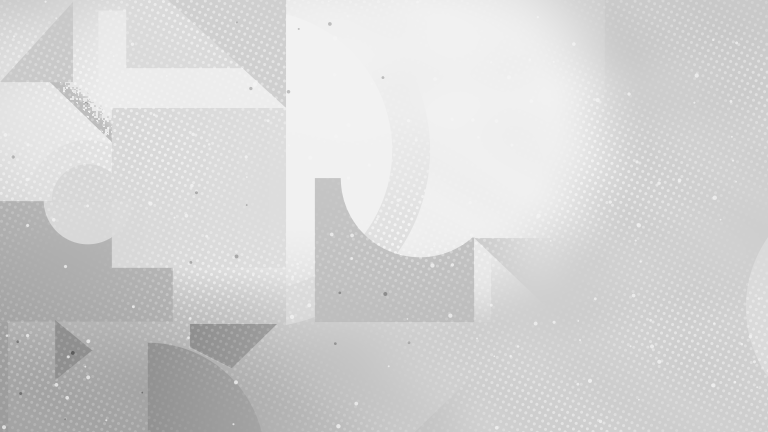
This background is drawn by a Shadertoy shader. Its source:

```glsl
// Pale grey geometric collage: a soft glow and a dark corner wash lie under flat
// panels, triangles and arcs, finished with halftone dots, specks and flecks.
// The canvas is 9 units high (16 wide at 16:9); every shape is a distance function.
#define GLOW_TONE 0.94
#define FIELD_TONE 0.81
#define CORNER_TONE 0.64
#define GLOW_CENTRE vec2(9.2, 6.4)
#define DOT_SPACING 0.13
#define DOT_STRENGTH 0.085
#define SPECK_CELL 0.42
#define FLECK_CELL 1.1
#define MOTTLE 0.006

float hash(vec2 p) { return fract(sin(dot(p, vec2(127.1, 311.7))) * 4375.85); }

float disc(vec2 p, vec2 centre, float radius) { return length(p - centre) - radius; }

float box(vec2 p, vec2 lo, vec2 hi) {
    vec2 d = max(lo - p, p - hi);
    return max(d.x, d.y);
}

// Signed distance to the line a-b, positive on its right
float side(vec2 p, vec2 a, vec2 b) {
    vec2 dir = normalize(b - a);
    return dot(p - a, vec2(dir.y, -dir.x));
}

// Corners run counter-clockwise
float triangle(vec2 p, vec2 a, vec2 b, vec2 c) {
    return max(side(p, a, b), max(side(p, b, c), side(p, c, a)));
}

float cover(float d) { return clamp(0.5 - d * iResolution.y / 9.0, 0.0, 1.0); }

void paint(inout float tone, float d, float shade, float opacity) {
    tone = mix(tone, shade, opacity * cover(d));
}

// One randomly placed round mark per cell, kept with the given chance
float scatter(vec2 p, float cell, float chance, float radius) {
    vec2 id = floor(p / cell);
    vec2 centre = (id + 0.2 + 0.6 * vec2(hash(id), hash(id + 17.0))) * cell;
    float size = radius * (0.5 + hash(id + 5.0));
    return cover(disc(p, centre, size)) * step(hash(id + 31.0), chance);
}

float background(vec2 p) {
    vec2 q = p - GLOW_CENTRE;
    q.x *= q.x < 0.0 ? 0.3 : 1.0;
    float tone = mix(GLOW_TONE, FIELD_TONE, smoothstep(2.2, 4.4, length(q)));
    tone -= 0.035 * (1.0 - smoothstep(0.0, 6.0, p.x));
    float corner = length((p - vec2(1.0, 0.0)) * vec2(0.8, 1.9));
    tone = mix(CORNER_TONE, tone, smoothstep(1.5, 7.5, corner));
    tone -= 0.02 * cover(12.6 - p.x) * smoothstep(6.0, 8.5, p.y);
    return tone + MOTTLE * sin(p.x * 1.7 + 2.0 * sin(p.y * 1.3)) * sin(p.y * 2.1 + p.x);
}

void leftPanels(inout float tone, vec2 p) {
    paint(tone, box(p, vec2(2.05, 6.75), vec2(5.96, 8.78)), 0.925, 0.7);
    paint(tone, box(p, vec2(2.63, 7.58), vec2(5.96, 9.1)), 0.855, 1.0);
    paint(tone, triangle(p, vec2(3.5, 9.0), vec2(5.96, 6.75), vec2(5.96, 9.1)), 0.81, 1.0);
    paint(tone, triangle(p, vec2(0.0, 7.29), vec2(1.52, 7.29), vec2(1.52, 8.96)), 0.79, 1.0);
    paint(tone, box(p, vec2(2.33, 3.42), vec2(5.96, 6.75)), 0.845 + 0.006 * (p.x - 2.33), 1.0);

    // Stippled wedge, densest along its diagonal
    vec2 a = vec2(1.04, 7.29), b = vec2(2.33, 6.04);
    float depth = -side(p, a, b);
    float stipple = step(depth * 2.2, hash(floor(p * 26.0)));
    paint(tone, triangle(p, a, b, vec2(2.33, 7.29)), 0.74, stipple * (1.0 - smoothstep(0.1, 0.5, depth)));

    // Dark step with a two-part disc resting on it
    float stepShape = min(box(p, vec2(-1.0, 2.3), vec2(2.33, 4.81)), box(p, vec2(-1.0, 2.3), vec2(3.6, 3.42)));
    paint(tone, stepShape, 0.64 + 0.022 * (p.y - 2.3) + 0.012 * p.x, 1.0);
    vec2 hub = vec2(1.83, 4.83);
    float upper = max(4.81 - p.y, p.x - 2.33);
    paint(tone, max(disc(p, hub, 1.25), upper), 0.87, 0.6);
    paint(tone, max(disc(p, hub, 0.75), upper), 0.835, 0.8);
    paint(tone, max(disc(p, hub, 0.92), p.y - 4.81), 0.855, 0.95);
}

void lowerShapes(inout float tone, vec2 p) {
    paint(tone, box(p, vec2(-1.0), vec2(0.17, 2.3)), 0.6, 0.7);
    paint(tone, triangle(p, vec2(1.15, 1.08), vec2(1.92, 1.7), vec2(1.15, 2.33)), 0.56, 1.0);
    paint(tone, max(disc(p, vec2(3.08, -0.58), 2.44), 3.08 - p.x), 0.57 + 0.03 * (p.x - 3.08), 1.0);
    float wedge = triangle(p, vec2(3.0, 2.25), vec2(4.83, 1.33), vec2(5.77, 2.25));
    paint(tone, max(wedge, 3.96 - p.x), 0.56 + 0.03 * (p.x - 3.96), 1.0);
    float fade = 1.0 - smoothstep(8.4, 10.2, p.x);
    paint(tone, triangle(p, vec2(8.44, -0.2), vec2(10.2, 1.5), vec2(8.44, 1.5)), 0.75, 0.0);
    paint(tone, triangle(p, vec2(8.44, -0.2), vec2(8.64, 0.0), vec2(10.2, 1.5)), 0.76, 0.0);
    paint(tone, max(side(p, vec2(10.2, 1.5), vec2(8.64, 0.0)), box(p, vec2(8.44, -1.0), vec2(10.2, 1.5))), 0.745, 0.6 * fade);
}

void centreShapes(inout float tone, vec2 p) {
    // Pale half disc inside a ring that fades upward
    vec2 hub = vec2(5.25, 5.87);
    float right = 5.96 - p.x;
    paint(tone, max(disc(p, hub, 3.71), right), 0.86, 0.8 * (1.0 - smoothstep(3.5, 7.8, p.y)));
    paint(tone, max(disc(p, hub, 2.92), right), 0.95, 0.9 * smoothstep(2.4, 4.5, p.y));

    // Block with a round bite
    float block = box(p, vec2(6.56, 2.29), vec2(9.88, 5.29));
    block = max(max(block, -disc(p, vec2(8.75, 5.29), 1.65)), min(p.x - 8.0, p.y - 4.05));
    paint(tone, block, 0.75 + 0.01 * (p.y - 3.0), 1.0);

    // Pale sliver and fading wedge beside the block
    vec2 tip = vec2(9.88, 4.04);
    paint(tone, max(box(p, vec2(9.88, 2.29), vec2(10.23, 4.04)), side(p, vec2(11.6, 2.4), tip)), 0.91, smoothstep(2.0, 3.6, p.y));
    paint(tone, triangle(p, tip, vec2(11.6, 2.4), vec2(13.0, 4.04)), 0.79, 0.9 * (1.0 - smoothstep(9.9, 11.9, p.x)));
    paint(tone, disc(p, vec2(18.08, 2.6), 2.54), 0.855, 1.0);
}

void mainImage(out vec4 fragColor, in vec2 fragCoord) {
    vec2 p = fragCoord * 9.0 / iResolution.y;
    float tone = background(p);
    leftPanels(tone, p);
    lowerShapes(tone, p);
    centreShapes(tone, p);

    // Halftone on a tilted grid, patchy through layered sines
    vec2 grid = mat2(0.9, 0.436, -0.436, 0.9) * p / DOT_SPACING;
    float patchy = 0.5 + 0.5 * sin(p.x * 0.9 + 1.2 * sin(p.y * 0.8)) * sin(p.y * 1.1 + 0.4 * p.x);
    float halftone = cover((length(fract(grid) - 0.5) - 0.24) * DOT_SPACING);
    tone += DOT_STRENGTH * halftone * patchy * (1.0 - smoothstep(0.88, 0.95, tone));

    // Bright specks and sparse dark flecks
    tone = mix(tone, 0.96, 0.75 * scatter(p, SPECK_CELL, 0.2, 0.03));
    tone -= 0.2 * scatter(p + 3.3, FLECK_CELL, 0.35, 0.03) * (1.0 - smoothstep(8.0, 9.5, p.x));
    fragColor = vec4(vec3(clamp(tone, 0.0, 1.0)), 1.0);
}
```
